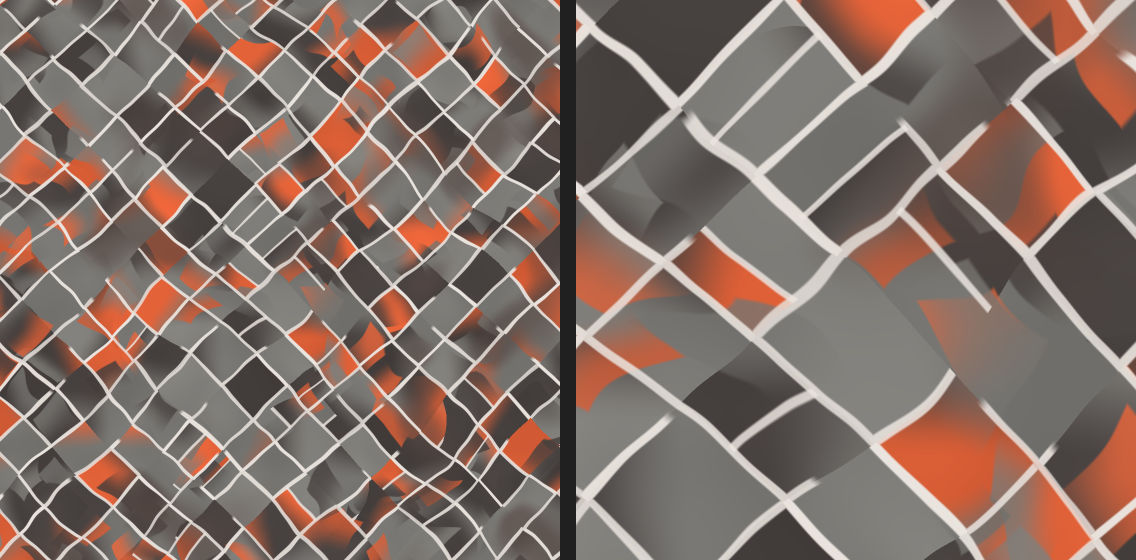
Left: the whole. Right: its middle third, enlarged.
Reproduce this pattern procedurally as a WebGL 1 fragment shader.

```glsl
precision highp float;
// Diagonal lattice of hand-drawn pale lines over grey, charcoal and orange cells.
// The lattice is bent by noise; cells blend between hashed tones, some are split,
// some line segments are cut short, and ragged translucent patches overlap the cells.

uniform vec2 u_resolution;

#define REPEATS 10.0       // diamonds across and down
#define LINE_HALF 0.044    // half width of main lines, in cells
#define SPLIT_HALF 0.029   // half width of lines inside split cells
#define BEND 0.42          // strength of the lattice warp
#define SPACING 0.42       // unevenness of the line spacing
#define GAPS 0.11          // share of missing segments
#define GREY vec3(0.480, 0.473, 0.457)
#define DARK vec3(0.275, 0.252, 0.245)
#define ORANGE vec3(0.870, 0.375, 0.215)
#define PALE vec3(0.920, 0.895, 0.875)

float hash(vec2 p) {
  vec3 a = fract(vec3(p.xyx) * 0.1031);
  a += dot(a, a.yzx + 33.33);
  return fract((a.x + a.y) * a.z);
}

float noise(vec2 p) {
  vec2 i = floor(p), f = fract(p);
  f = f * f * (3.0 - 2.0 * f);
  float low = mix(hash(i), hash(i + vec2(1.0, 0.0)), f.x);
  float high = mix(hash(i + vec2(0.0, 1.0)), hash(i + 1.0), f.x);
  return mix(low, high, f.y);
}

vec2 noise2(vec2 p) {
  return vec2(noise(p), noise(p + 37.7)) - 0.5;
}

vec3 tone(float h) {
  vec3 c = h < 0.51 ? GREY : (h < 0.82 ? DARK : ORANGE);
  return c * (0.93 + 0.14 * fract(h * 57.0));
}

// Rotated lattice coordinates with uneven spacing and gentle bends
vec2 lattice(vec2 p) {
  vec2 q = REPEATS * vec2(p.x + p.y, p.y - p.x) + 40.0;
  q += BEND * noise2(q * 0.55) + 0.07 * noise2(q * 2.3);
  q += SPACING * (vec2(noise(vec2(q.x, 7.5)), noise(vec2(q.y, 19.5))) - 0.5);
  return q;
}

// Coverage of the line nearest to "across", broken into unit segments along it
float segments(float across, float along, float seed) {
  float index = floor(across + 0.5);
  vec2 id = vec2(index + seed, floor(along));
  float t = fract(along);
  float tilt = (hash(id + 5.0) - 0.5) * 0.11;
  float d = abs(across - index + tilt * (t - 0.5));
  float halfWidth = LINE_HALF * (0.72 + 0.5 * noise(vec2(across, along) * 1.7 + seed));
  float reach = (hash(id) - GAPS) * 7.0;
  float drawn = 1.0 - smoothstep(reach, reach + 0.12, t);
  float strength = 0.8 + 0.2 * hash(id + 11.0);
  return (1.0 - smoothstep(halfWidth - 0.012, halfWidth + 0.012, d)) * drawn * strength;
}

// Flat tone fading to a second tone in a random direction
vec3 cellFill(vec2 id, vec2 f) {
  float angle = 6.2832 * hash(id + 21.0);
  float ramp = dot(f - 0.5, vec2(cos(angle), sin(angle)));
  float blend = smoothstep(-0.05, 0.75, ramp) * 0.85;
  return mix(tone(hash(id)), tone(hash(id + 71.0)), blend);
}

// Ragged brush patches on a shifted lattice: crisp sides, one fading end
vec3 addPatches(vec3 c, vec2 q, float seed) {
  vec2 s = q * vec2(1.15, 0.85) + seed + 0.65 * noise2(q * 1.2 + seed);
  vec2 id = floor(s), f = fract(s);
  vec2 inset = min(f, 1.0 - f);
  float shape = smoothstep(0.07, 0.11, min(inset.x, inset.y));
  float fade = hash(id + 3.0) < 0.5 ? f.x : 1.0 - f.y;
  float alpha = shape * smoothstep(0.95, 0.2, fade) * step(0.66, hash(id + 9.0));
  return mix(c, tone(hash(id + 15.0)), alpha * 0.8);
}

vec3 pattern(vec2 p) {
  vec2 q = lattice(p);
  vec2 id = floor(q), f = fract(q);

  // Split some cells in two, more often in crowded regions
  float crowd = 0.08 + 0.28 * smoothstep(0.4, 0.8, noise(q * 0.22 + 4.0));
  float split = step(hash(id + 51.0), crowd);
  float side = hash(id + 61.0) < 0.5 ? f.x : f.y;
  float cut = 0.42 + 0.16 * hash(id + 31.0);
  vec3 c = cellFill(id + split * step(cut, side) * 130.0, f);

  // Overlapping patches and soft smoky shading
  c = addPatches(c, q, 3.4);
  c = addPatches(c, q.yx, 57.7);
  float smoke = smoothstep(0.58, 0.9, noise(q * 0.8 + 90.0));
  c = mix(c, DARK * vec3(1.2, 1.08, 1.03), 0.6 * smoke);
  c *= 0.96 + 0.08 * noise(q * 1.5 + 12.0);

  // Thin dividers, then the main lines
  float divider = 1.0 - smoothstep(SPLIT_HALF - 0.012, SPLIT_HALF + 0.012, abs(side - cut));
  c = mix(c, PALE, divider * split * 0.85);
  float lines = max(segments(q.x, q.y, 0.0), segments(q.y, q.x, 211.0));
  return mix(c, PALE, lines);
}

void main() {
  // Four samples per pixel smooth every edge
  vec3 sum = vec3(0.0);
  for (int j = 0; j < 2; j++) {
    for (int i = 0; i < 2; i++) {
      vec2 offset = vec2(float(i), float(j)) * 0.5 - 0.25;
      sum += pattern((gl_FragCoord.xy + offset) / u_resolution);
    }
  }
  gl_FragColor = vec4(sum * 0.25, 1.0);
}
```
